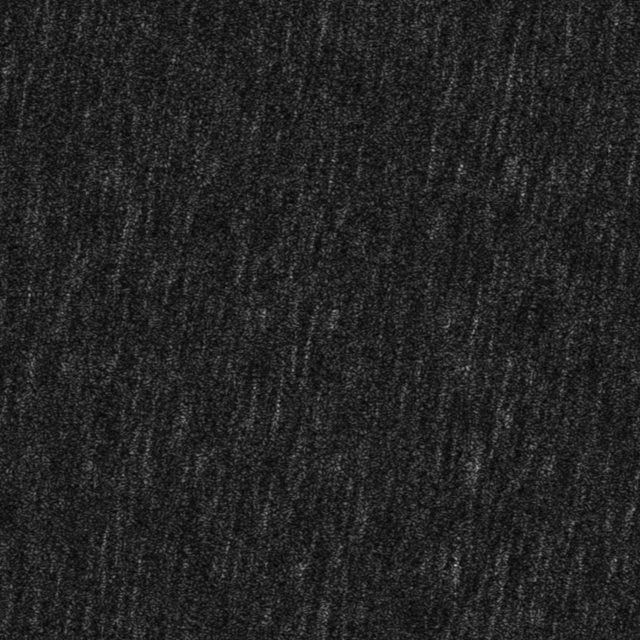
A Shadertoy shader for this texture:

```glsl
// Integer hash of a lattice cell to a unit gradient
vec2 cellGradient(vec2 cell, uint seed) {
    uvec2 q = uvec2(ivec2(cell));
    uint h = q.x * 1597334u + q.y * 3812015u + seed * 668265u;
    h = (h ^ (h >> 15)) * 739981u;
    h = (h ^ (h >> 13)) * 668265u;
    h ^= h >> 16;
    float angle = float(h & 65535u) / 65536.0 * 6.28319;
    return vec2(cos(angle), sin(angle));
}

float gradientNoise(vec2 p, uint seed) {
    vec2 cell = floor(p), f = p - cell;
    vec2 w = f * f * f * (f * (f * 6.0 - 15.0) + 10.0);
    vec2 e = vec2(1, 0);
    float a = dot(cellGradient(cell, seed), f);
    float b = dot(cellGradient(cell + e.xy, seed), f - e.xy);
    float c = dot(cellGradient(cell + e.yx, seed), f - e.yx);
    float d = dot(cellGradient(cell + e.xx, seed), f - e.xx);
    return mix(mix(a, b, w.x), mix(c, d, w.x), w.y);
}

mat2 rotation(float a) {
    return mat2(cos(a), sin(a), -sin(a), cos(a));
}

// Length of a random two-part wave: bright grains split by dark veins
float speckle(vec2 p) {
    vec2 wave = vec2(0);
    for (int i = 0; i < 2; i++) {
        vec2 q = rotation(0.4 + float(i) * 0.8) * p + float(i) * 17.3;
        uint seed = uint(i) * 2u + 1u;
        wave += vec2(gradientNoise(q, seed),
                     gradientNoise(rotation(0.4) * q + 0.5, seed + 1u));
    }
    return length(wave);
}

// Four taps within a grain soften the veins
float softSpeckle(vec2 p) {
    float sum = 0.0;
    for (int i = 0; i < 4; i++) {
        vec2 tap = vec2(i & 1, i >> 1) - 0.5;
        sum += speckle(p + 0.26 * tap);
    }
    return sum / 4.0;
}

// Brightness gain from leaning fibres: beaded dashes over faint bands
float streakGain(vec2 uv) {
    vec2 leaning = vec2(uv.x - 0.17 * uv.y, uv.y);
    float patches = gradientNoise(leaning * vec2(6.0, 3.0) + 0.3, 11u);
    float fine = gradientNoise(leaning * vec2(98.0, 13.0), 12u);
    float broad = gradientNoise(leaning * vec2(43.0, 6.0) + 0.6, 13u);
    float dash = max(fine, 0.0);
    return exp(fine * (0.65 + 0.6 * patches) + dash * dash * 0.9
               + broad * 0.3 + patches * 0.1);
}

void mainImage(out vec4 fragColor, in vec2 fragCoord) {
    vec2 uv = fragCoord / iResolution.y;
    float grain = softSpeckle(uv * vec2(160.0, 196.0));
    float grey = 0.01 + 0.325 * grain * streakGain(uv);
    fragColor = vec4(vec3(min(grey, 0.8)), 1.0);
}
```
